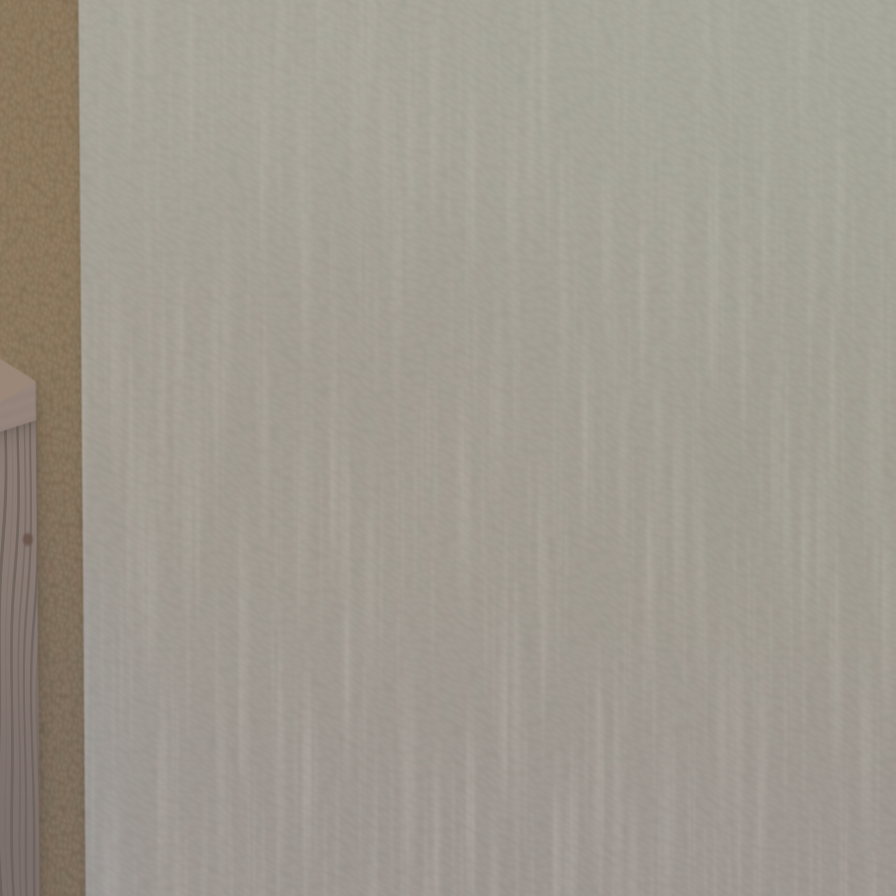
Reproduce this texture procedurally as a WebGL 2 fragment shader.

```glsl
#version 300 es
precision highp float;
// Pale woven wallpaper beside a brown wall strip and the corner of a wooden cabinet.

#define THREAD_GAIN 0.024
#define WEAVE_GAIN 0.026
#define DRIFT_GAIN 0.004
#define TINT_GAIN 0.012
#define THREAD_SCALE vec2(44.0, 2.2)
#define WEAVE_SCALE vec2(85.0, 165.0)
#define GRAIN_LINES 150.0
#define EDGE_SOFTNESS 0.0018
#define KNOT_POS vec2(0.031, 0.398)

uniform vec2 u_resolution;
out vec4 fragColor;

vec2 hash2(vec2 p) {
    vec3 q = fract(p.xyx * vec3(0.1031, 0.1030, 0.0973));
    q += dot(q, q.yzx + 33.33);
    return fract((q.xx + q.yz) * q.zy);
}

// Distance to the nearest scattered cell point
float cellular(vec2 p) {
    vec2 cell = floor(p), local = fract(p);
    float nearest = 2.0;
    for (int j = -1; j <= 1; j++) {
        for (int i = -1; i <= 1; i++) {
            vec2 offset = vec2(i, j);
            vec2 d = offset + hash2(cell + offset) - local;
            nearest = min(nearest, dot(d, d));
        }
    }
    return sqrt(nearest);
}

// Slow wandering tone from layered sines
float drift(vec2 p) {
    float sum = 0.0, amp = 0.5;
    for (int i = 0; i < 4; i++) {
        sum += amp * sin(p.x + 1.7 * sin(p.y)) * cos(0.8 * p.y + float(i));
        p = mat2(1.5, 1.1, -1.1, 1.5) * p + 2.3;
        amp *= 0.6;
    }
    return sum;
}

// Soft coverage: 1 where the signed value is positive
float cover(float d, float softness) {
    return smoothstep(-softness, softness, d);
}

// Sparse long bright threads around the cell points
float threadLines(vec2 p) {
    return 1.0 - smoothstep(0.02, 0.42, cellular(p));
}

vec3 paperWall(vec2 uv, float weave) {
    vec3 topTone = vec3(0.658, 0.648, 0.607);
    vec3 midTone = vec3(0.638, 0.615, 0.577);
    vec3 lowTone = vec3(0.624, 0.597, 0.574);
    vec3 coolTone = vec3(0.610, 0.608, 0.600);
    vec3 col = mix(lowTone, midTone, smoothstep(0.0, 0.5, uv.y));
    col = mix(col, topTone, smoothstep(0.45, 1.0, uv.y));
    col += vec3(-0.002, 0.008, 0.000) * smoothstep(0.35, 1.0, uv.x) * smoothstep(0.0, 0.5, uv.y);
    float coolCorner = exp(-16.0 * max(uv.x - 0.09, 0.0)) * (1.0 - smoothstep(0.1, 0.6, uv.y));
    col = mix(col, coolTone, 0.7 * coolCorner);

    // Vertical threads, stronger toward the floor
    float threads = threadLines(uv * THREAD_SCALE) - 0.3;
    threads += 0.6 * (threadLines(uv * THREAD_SCALE * vec2(2.2, 1.3) + 37.0) - 0.3);
    col += THREAD_GAIN * threads * mix(1.2, 0.55, uv.y);

    // Woven relief with faint pink and green flecks
    float fleck = 0.5 - cellular(uv * vec2(58.0, 46.0) + 71.0);
    col += WEAVE_GAIN * weave + TINT_GAIN * fleck * vec3(0.8, -0.5, 0.1);
    return col + DRIFT_GAIN * drift(uv * vec2(9.0, 7.0));
}

vec3 brownStrip(vec2 uv, float weave) {
    vec3 col = mix(vec3(0.480, 0.422, 0.358), vec3(0.535, 0.462, 0.358), smoothstep(0.1, 0.8, uv.y));
    float speckle = 0.5 - cellular(uv * vec2(210.0, 130.0) + 11.0);
    float warm = 0.5 - cellular(uv * vec2(70.0, 50.0) + 5.0);
    return col + 0.030 * weave + 0.05 * speckle + 0.02 * warm * vec3(1.0, -0.2, -0.2);
}

vec3 cabinet(vec2 uv, float px) {
    // Side panel with wavering grain
    vec3 panel = mix(vec3(0.485, 0.438, 0.425), vec3(0.545, 0.488, 0.460), smoothstep(0.0, 0.5, uv.y));
    float bend = 0.004 * sin(uv.y * 9.0) + 0.0015 * sin(uv.y * 23.0 + uv.x * 60.0);
    float phase = (uv.x + bend) * GRAIN_LINES;
    float lines = 0.6 * sin(phase * 5.65) + 0.4 * sin(phase * 3.1 + 1.0);
    panel = mix(panel, vec3(0.405, 0.365, 0.340), 0.75 * smoothstep(0.0, 0.8, lines));
    float knot = length((uv - KNOT_POS) * vec2(1.0, 0.8));
    panel = mix(panel, vec3(0.410, 0.320, 0.280), 0.85 * (1.0 - smoothstep(0.003, 0.008, knot)));

    // Front rail and the top face that meets it
    float railBottom = 0.518 + 0.32 * uv.x;
    float railTop = 0.551 + 0.56 * uv.x;
    vec3 rail = vec3(0.580, 0.515, 0.480) + 0.006 * sin(uv.y * 420.0 - uv.x * 130.0);
    vec3 topFace = vec3(0.605, 0.530, 0.465);
    float shade = exp(-110.0 * max(railBottom - uv.y, 0.0));
    vec3 col = mix(panel * (1.0 - 0.15 * shade), rail, cover(uv.y - railBottom, px));
    return mix(col, topFace, cover(uv.y - railTop, px));
}

void main() {
    vec2 uv = gl_FragCoord.xy / u_resolution;
    float px = max(1.0 / min(u_resolution.x, u_resolution.y), EDGE_SOFTNESS);

    // Slanted fabric texture shared by both wall coverings
    vec2 slant = vec2(uv.x, uv.y + 0.45 * uv.x) + 0.003 * sin(uv.yx * vec2(61.0, 47.0));
    float weave = 0.5 - cellular(slant * WEAVE_SCALE);

    float wallEdge = mix(0.0955, 0.0875, uv.y);
    float cabinetEdge = mix(0.0445, 0.0400, uv.y / 0.574);
    float cabinetTop = 0.600 - 0.64 * uv.x;

    vec3 strip = brownStrip(uv, weave);
    strip *= 1.0 - 0.14 * exp(-140.0 * abs(uv.x - cabinetEdge)) * cover(cabinetTop - uv.y, 0.02);
    strip *= 1.0 - 0.08 * exp(-300.0 * abs(wallEdge - uv.x));
    vec3 col = mix(strip, paperWall(uv, weave), cover(uv.x - wallEdge, px));
    float inCabinet = cover(cabinetEdge - uv.x, px) * cover(cabinetTop - uv.y, px);
    col = mix(col, cabinet(uv, px), inCabinet);
    fragColor = vec4(clamp(col, 0.0, 1.0), 1.0);
}
```
